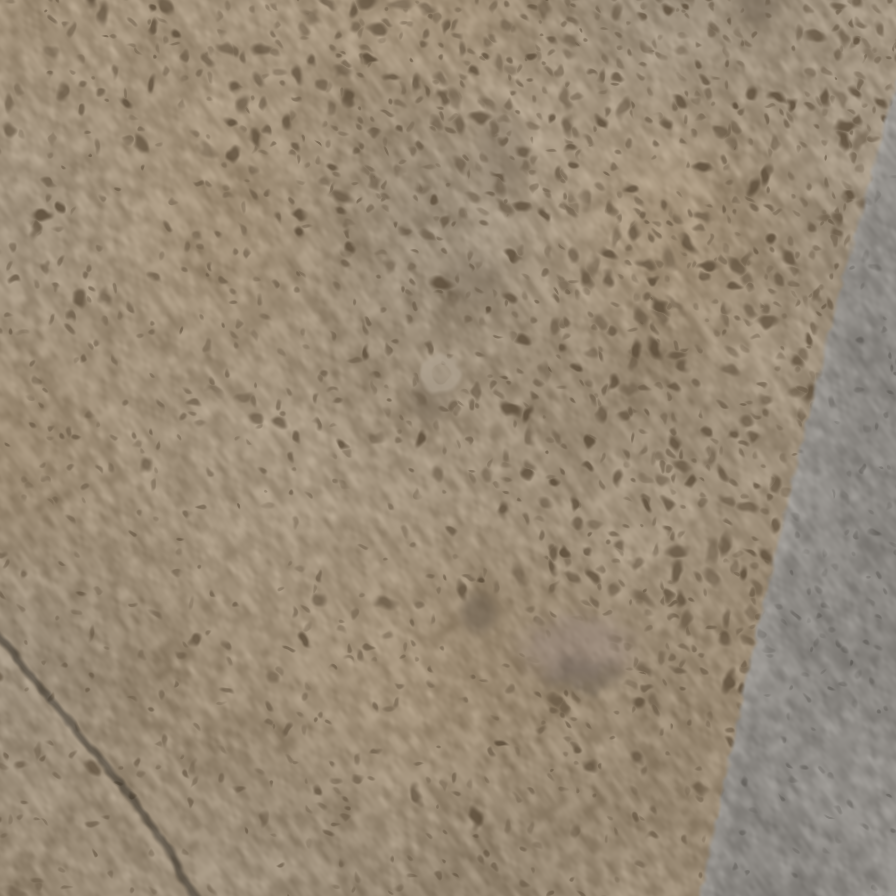
Write a WebGL 1 fragment shader that draws this texture.

```glsl
precision highp float;
// Worn tan concrete, pitted most densely at the upper right, beside a grey slab.
// Stretched value noise makes the grain; jittered cells of ellipses make the pits.
// A wandering crack, a pale ring, a faded patch and soft stains lie on top.

uniform vec2 u_resolution;

#define TAN vec3(0.615, 0.555, 0.472)
#define SLAB vec3(0.550, 0.537, 0.518)
#define PIT vec3(0.350, 0.290, 0.215)
#define PALE vec3(0.690, 0.640, 0.570)
#define MAUVE vec3(0.600, 0.535, 0.485)
#define GRAIN_ANGLE -0.95
#define GRAIN_CONTRAST 0.17
#define MOTTLE_CONTRAST 0.10
#define LARGE_PIT_CELLS 40.0
#define SMALL_PIT_CELLS 66.0

float hash(vec2 p) {
  vec3 q = fract(vec3(p.xyx) * 0.1031);
  q += dot(q, q.yzx + 33.33);
  return fract((q.x + q.y) * q.z);
}

float noise(vec2 p) {
  vec2 i = floor(p), f = fract(p);
  f = f * f * (3.0 - 2.0 * f);
  return mix(mix(hash(i), hash(i + vec2(1.0, 0.0)), f.x),
             mix(hash(i + vec2(0.0, 1.0)), hash(i + 1.0), f.x), f.y);
}

float fbm(vec2 p) {
  float sum = 0.0, weight = 0.5;
  for (int i = 0; i < 4; i++) {
    sum += weight * noise(p);
    p = p * 2.03 + 17.3;
    weight *= 0.5;
  }
  return sum / 0.9375;
}

// Coordinates along and across a direction.
vec2 turn(vec2 p, float angle) {
  float c = cos(angle), s = sin(angle);
  return vec2(c * p.x + s * p.y, c * p.y - s * p.x);
}

// Soft round spot: 1 at the centre, 0 beyond the radius.
float blob(vec2 p, vec2 centre, vec2 radius) {
  return 1.0 - smoothstep(0.35, 1.0, length((p - centre) / radius));
}

// How crowded the pits are, from bare lower left to busy upper right.
float crowding(vec2 p) {
  float ramp = smoothstep(0.75, 1.3, p.x + p.y + 0.5 * (noise(p * 6.0 + 4.0) - 0.5));
  return ramp * smoothstep(0.0, 0.55, p.y + 0.3 * p.x);
}

// Darkness of pits scattered one per cell, with the given chance range.
float pits(vec2 p, float cells, float low, float high, float size, float seed) {
  vec2 q = p * cells, cell = floor(q);
  float dark = 0.0;
  for (int y = -1; y <= 1; y++) {
    for (int x = -1; x <= 1; x++) {
      vec2 id = cell + vec2(float(x), float(y));
      vec2 key = id + seed;
      vec2 centre = id + 0.1 + 0.8 * vec2(hash(key + 11.0), hash(key + 47.0));
      float angle = GRAIN_ANGLE + 2.0 * (hash(key + 83.0) - 0.5);
      float radius = size * mix(0.65, 1.2, hash(key + 131.0));
      float stretch = mix(1.0, 1.9, hash(key + 173.0));
      vec2 d = turn(q - centre, angle) / (radius * vec2(stretch, 0.9));
      float present = step(hash(key), mix(low, high, crowding(id / cells)));
      float depth = mix(0.45, 1.0, hash(key + 211.0));
      dark = max(dark, present * depth * (1.0 - smoothstep(0.4, 1.3, length(d))));
    }
  }
  return dark;
}

void main() {
  vec2 p = gl_FragCoord.xy / u_resolution;
  vec2 along = turn(p, GRAIN_ANGLE);
  vec2 warp = vec2(noise(p * 110.0), noise(p * 110.0 + 60.0)) - 0.5;
  float grain = 0.65 * noise(along * vec2(62.0, 115.0) + 90.0)
              + 0.35 * noise(along * vec2(125.0, 215.0) + 30.0) - 0.5;
  float mottle = fbm(p * 7.0 + 9.0) - 0.5;

  // Tan ground, lighter at the top, with slow shifts of warmth.
  vec3 ground = TAN + GRAIN_CONTRAST * grain + MOTTLE_CONTRAST * mottle;
  ground += 0.035 * (p.y - 0.45);
  ground += vec3(0.02, 0.0, -0.025) * (noise(p * 4.0 + 21.0) - 0.5);

  // Stains, ring and faded patch.
  float stain = 0.55 * blob(p, vec2(0.534, 0.316), vec2(0.028, 0.032))
              + 0.45 * blob(p, vec2(0.846, 0.995), vec2(0.032, 0.030))
              + 0.30 * blob(p, vec2(0.480, 0.555), vec2(0.035, 0.040))
              + 0.25 * blob(p, vec2(0.530, 0.690), vec2(0.045, 0.040))
              + 0.30 * blob(p, vec2(0.560, 0.830), vec2(0.040, 0.070));
  ground = mix(ground, vec3(0.42, 0.37, 0.31), stain);
  vec2 patchPoint = p + warp * 0.012;
  float faded = blob(patchPoint, vec2(0.645, 0.275), vec2(0.085, 0.052));
  float hollow = blob(patchPoint, vec2(0.650, 0.245), vec2(0.055, 0.030));
  ground = mix(ground, MAUVE + 0.07 * grain, 0.75 * faded);
  ground *= 1.0 - 0.16 * hollow;

  // Pits of two sizes.
  vec2 pitPoint = p + warp * 0.006;
  float large = pits(pitPoint, LARGE_PIT_CELLS, 0.04, 0.55, 0.27, 0.0);
  float small = pits(pitPoint, SMALL_PIT_CELLS, 0.20, 0.42, 0.25, 300.0);
  ground = mix(ground, PIT, max(0.82 * large, 0.55 * small) * (1.0 - 0.8 * faded));
  float ringDistance = length(p - vec2(0.492, 0.583) + warp * 0.004);
  float ring = 1.0 - smoothstep(0.003, 0.010, abs(ringDistance - 0.016));
  float disc = 1.0 - smoothstep(0.012, 0.024, ringDistance);
  ground = mix(ground, PALE, max(0.75 * ring, 0.5 * disc));

  // Crack across the lower left corner.
  float wander = 0.022 * (noise(vec2(p.y * 16.0, 3.0)) - 0.5) + 0.004 * warp.x;
  float crack = (p.x - 0.222 + 0.75 * p.y + wander) * 0.8;
  ground *= 1.0 - 0.33 * (1.0 - smoothstep(0.001, 0.007, abs(crack)));
  ground += 0.035 * (1.0 - smoothstep(0.002, 0.008, abs(crack + 0.011)));

  // Grey slab with its slightly bowed, pale edge.
  vec3 slab = SLAB + 0.16 * grain + 0.12 * mottle;
  slab -= 0.10 * pits(pitPoint, SMALL_PIT_CELLS, 0.15, 0.25, 0.24, 600.0);
  float edge = p.x - (0.782 + 0.2 * p.y + 0.045 * p.y * p.y) + 0.005 * warp.x;
  slab += 0.045 * (1.0 - smoothstep(0.0, 0.022, abs(edge)));
  vec3 colour = mix(ground, slab, smoothstep(-0.004, 0.004, edge));
  gl_FragColor = vec4(clamp(colour, 0.0, 1.0), 1.0);
}
```
